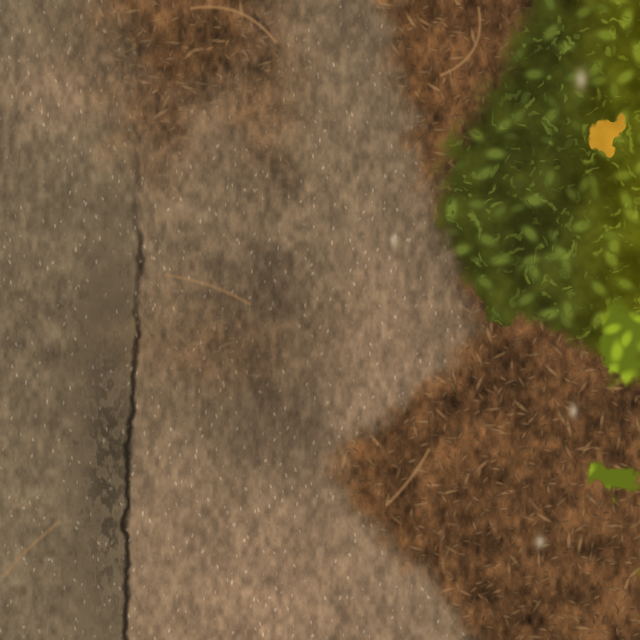
Reproduce this texture procedurally as a WebGL 1 fragment shader.

```glsl
precision highp float;
// Weathered path with a long crack, brown litter and a leafy green verge.
uniform vec2 u_resolution;

#define PATH vec3(0.49, 0.41, 0.315)
#define WARM vec3(0.60, 0.485, 0.375)
#define SLAB vec3(0.455, 0.39, 0.30)
#define LITTER vec3(0.385, 0.26, 0.155)
#define STRAW vec3(0.66, 0.5, 0.33)
#define LEAF_DARK vec3(0.25, 0.26, 0.085)
#define LEAF_LIGHT vec3(0.41, 0.46, 0.18)
#define LIME vec3(0.51, 0.58, 0.14)
#define PETAL vec3(0.76, 0.56, 0.16)
#define SCRAP vec3(0.75, 0.68, 0.57)
#define GRAIN 0.48

float hash(vec2 p) {
  vec3 q = fract(p.xyx * 0.1031);
  q += dot(q, q.yzx + 33.33);
  return fract((q.x + q.y) * q.z);
}

float noise(vec2 p) {
  vec2 i = floor(p), f = fract(p), e = vec2(1, 0);
  f = f * f * (3.0 - 2.0 * f);
  return mix(mix(hash(i), hash(i + e), f.x),
             mix(hash(i + e.yx), hash(i + e.xx), f.x), f.y);
}

float fbm(vec2 p) {
  float sum = 0.0, amp = 0.53;
  for (int i = 0; i < 4; i++) {
    sum += amp * noise(p);
    p = p * 2.03 + 17.3;
    amp *= 0.5;
  }
  return sum;
}

// Soft patch: center x, y and radius x, y
float blob(vec2 p, float x, float y, float rx, float ry) {
  vec2 d = (p - vec2(x, y)) / vec2(rx, ry);
  return exp(-dot(d, d));
}

// Scattered turned ellipses: coverage and random shade
vec2 flecks(vec2 p, vec2 size, float spin) {
  vec2 result = vec2(0.0);
  for (int j = -1; j <= 1; j++) {
    for (int i = -1; i <= 1; i++) {
      vec2 cell = floor(p) + vec2(i, j);
      float shade = hash(cell + 7.7);
      float angle = 1.57 + spin * (hash(cell + 31.1) - 0.5);
      vec2 d = p - cell - vec2(hash(cell), hash(cell + 53.9));
      float c = cos(angle), s = sin(angle);
      d = vec2(c * d.x + s * d.y, c * d.y - s * d.x);
      d.y += 0.3 * (shade - 0.5) * d.x * d.x;
      float cover = 1.0 - smoothstep(0.2, 1.0, length(d / size) / (0.6 + 0.6 * shade));
      result = vec2(max(result.x, cover), mix(result.y, shade, cover));
    }
  }
  return result;
}

// Bent stalk between the two ends
float stalk(vec2 p, vec4 ends, float bend) {
  vec2 d = ends.zw - ends.xy;
  float t = clamp(dot(p - ends.xy, d) / dot(d, d), 0.0, 1.0);
  vec2 c = ends.xy + d * t + vec2(-d.y, d.x) * bend * 4.0 * t * (1.0 - t);
  return 1.0 - smoothstep(0.0, 0.005, length(p - c));
}

void main() {
  vec2 uv = gl_FragCoord.xy / u_resolution;
  float wide = fbm(uv * 9.0), mid = fbm(uv * 27.0 + 4.0);
  float grain = fbm(uv * vec2(110, 65)) - 0.5;
  vec2 warp = uv + 0.075 * (vec2(mid, fbm(uv * 25.0 + 40.0)) - 0.5);

  // Path, warm toward the bottom and right
  float warmth = blob(uv, 0.43, 0.02, 0.27, 0.3) + 0.65 * blob(uv, 0.62, 0.46, 0.13, 0.16);
  vec3 color = mix(PATH, WARM, 0.8 * min(warmth, 1.0));
  color *= 1.0 - 0.2 * blob(warp, 0.43, 0.36, 0.11, 0.15) - 0.1 * blob(warp, 0.4, 0.56, 0.06, 0.22);

  // Left slab, damp edge and broken crack
  float side = uv.x - 0.195 - 0.02 * smoothstep(0.05, 0.65, uv.y) - 0.02 * (mid - 0.5);
  float slab = 1.0 - smoothstep(-0.012, 0.012, side);
  color = mix(color, SLAB, slab);
  color = mix(color, WARM, 0.6 * blob(warp, 0.08, 0.86, 0.13, 0.07));
  color *= 1.0 - 0.4 * slab * blob(uv, 0.17, 0.25, 0.045, 0.28) * smoothstep(-0.15, 0.15, grain);
  float crack = (1.0 - smoothstep(0.0, 0.008, abs(side))) * (1.0 - smoothstep(0.72, 0.82, uv.y));
  color *= 1.0 - crack * mix(0.6, 0.6 * mid, smoothstep(0.45, 0.55, uv.y));

  // Stone grain and pale chips
  vec2 chips = flecks(uv * vec2(75, 50), vec2(0.36, 0.24), 2.5);
  color *= 0.8 + 0.2 * wide + 0.2 * mid + GRAIN * grain;
  color += 0.13 * chips.x * smoothstep(0.4, 1.0, chips.y);

  // Brown litter along the right and top
  float edge = 0.8 - 0.12 * smoothstep(0.48, 1.0, uv.y)
    + 0.11 * smoothstep(0.28, 0.46, uv.y) - 0.19 * smoothstep(0.0, 0.26, uv.y);
  edge -= 0.08 * (1.0 - smoothstep(0.28, 0.46, uv.y));
  float drift = blob(warp, 0.28, 0.96, 0.13, 0.1) + 0.55 * blob(warp, 0.25, 0.8, 0.06, 0.09)
    + 0.4 * blob(warp, 0.42, 0.83, 0.06, 0.12) + 0.35 * blob(warp, 0.34, 0.47, 0.14, 0.09);
  float litter = max(smoothstep(-0.03, 0.04, warp.x - edge), min(drift * (0.5 + wide), 0.9));
  vec3 soil = LITTER * (0.42 + 1.1 * mid + 0.8 * grain);
  vec2 straw = flecks(uv * 30.0, vec2(0.6, 0.14), 3.5);
  vec2 chaff = flecks(uv * 58.0 + 9.0, vec2(0.6, 0.22), 4.0);
  soil = mix(soil, STRAW * (0.45 + 0.6 * straw.y), 0.6 * straw.x);
  soil = mix(soil, STRAW * (0.3 + 0.65 * chaff.y), 0.5 * chaff.x);
  color = mix(color, soil, 0.92 * litter);

  // Larger fallen stalks
  float stalks = max(stalk(uv, vec4(0.3, 0.987, 0.43, 0.935), 0.15), stalk(uv, vec4(0.748, 0.987, 0.69, 0.883), 0.2));
  stalks = max(stalks, stalk(uv, vec4(0.605, 0.212, 0.67, 0.297), -0.04));
  stalks = max(stalks, 0.7 * stalk(uv, vec4(0.26, 0.57, 0.39, 0.525), 0.05));
  stalks = max(stalks, 0.7 * stalk(uv, vec4(0.006, 0.1, 0.092, 0.184), 0.03));
  color = mix(color, STRAW, 0.65 * stalks);

  // Leafy verge with shade beneath
  float rim = 1.02 + 0.13 * smoothstep(0.7, 1.0, uv.y) - 0.33 * smoothstep(0.36, 0.62, uv.y);
  float bush = smoothstep(-0.02, 0.025, warp.x - rim);
  bush = max(bush, smoothstep(0.35, 0.6, blob(warp, 0.785, 0.54, 0.045, 0.05)));
  float lime = blob(warp, 0.975, 0.47, 0.045, 0.06) + blob(warp, 0.965, 0.255, 0.045, 0.03);
  lime = smoothstep(0.3, 0.65, lime);
  color *= 1.0 - 0.45 * blob(warp, 0.76, 0.61, 0.07, 0.05);
  vec2 big = flecks(uv * 24.0, vec2(0.6, 0.34), 6.0);
  vec2 small = flecks(warp * 43.0, vec2(0.55, 0.3), 6.0);
  vec3 leaf = mix(LEAF_DARK * (0.5 + mid), LEAF_LIGHT * (0.65 + 0.5 * big.y), 0.8 * big.x);
  leaf = mix(leaf, LEAF_LIGHT * (0.55 + 0.65 * small.y), 0.6 * small.x);
  leaf += vec3(0.07, 0.06, -0.03) * smoothstep(0.85, 1.0, uv.x);
  leaf = mix(leaf, LIME * (0.75 + 0.4 * big.x), lime);
  color = mix(color, leaf, max(bush, lime));

  // Yellow leaf and pale scraps
  float petal = smoothstep(0.33, 0.5, blob(warp, 0.947, 0.775, 0.031, 0.028));
  color = mix(color, PETAL * (0.85 + 0.3 * mid), petal);
  float scraps = blob(uv, 0.615, 0.625, 0.006, 0.009) + blob(uv, 0.908, 0.876, 0.01, 0.016)
    + blob(uv, 0.896, 0.358, 0.007, 0.011) + blob(uv, 0.844, 0.153, 0.008, 0.01);
  color = mix(color, SCRAP, 0.8 * min(scraps, 1.0));
  gl_FragColor = vec4(clamp(color, 0.0, 1.0), 1.0);
}
```
